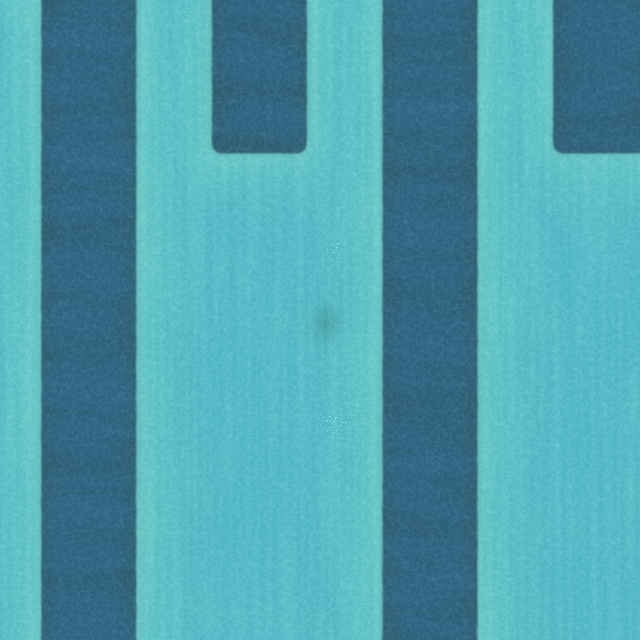
Write a WebGL 1 fragment shader that draws this pattern.

```glsl
precision highp float;

uniform vec2 u_resolution;

const float PERIOD = 0.5332;
const float BAR_HALF_WIDTH = 0.0740;
const float LONG_BAR_X = 0.1387;
const float SHORT_BAR_BOTTOM = 0.7604;
const float CORNER_RADIUS = 0.016;

const vec3 AQUA_CENTER = vec3(0.345, 0.735, 0.785);
const vec3 AQUA_EDGE = vec3(0.43, 0.80, 0.79);
const vec3 NAVY_GREEN = vec3(0.20, 0.40, 0.475);
const vec3 NAVY_BLUE = vec3(0.205, 0.41, 0.535);
const vec3 RIM = vec3(0.36, 0.63, 0.61);

vec2 hash2(vec2 p) {
  vec2 q = vec2(dot(p, vec2(127.1, 311.7)), dot(p, vec2(269.5, 183.3)));
  return fract(sin(q) * 43758.545);
}

// Distance to the nearest scattered point, centred near zero
float cellNoise(vec2 p) {
  vec2 cell = floor(p);
  vec2 local = fract(p);
  float nearest = 2.0;
  for (int j = -1; j <= 1; j++) {
    for (int i = -1; i <= 1; i++) {
      vec2 offset = vec2(float(i), float(j));
      nearest = min(nearest, length(offset + hash2(cell + offset) - local));
    }
  }
  return nearest - 0.47;
}

float layeredSines(vec2 p) {
  float sum = 0.0;
  float amplitude = 0.5;
  for (int i = 0; i < 4; i++) {
    sum += amplitude * sin(p.x + 1.7 * sin(p.y)) * cos(p.y - 0.8 * sin(p.x));
    p = mat2(1.6, 1.1, -1.1, 1.6) * p + 2.3;
    amplitude *= 0.6;
  }
  return sum;
}

float roundedBox(vec2 p, vec2 halfSize, float radius) {
  vec2 q = abs(p) - halfSize + radius;
  return length(max(q, 0.0)) + min(max(q.x, q.y), 0.0) - radius;
}

float repeatCentered(float x, float center, float period) {
  return mod(x - center + 0.5 * period, period) - 0.5 * period;
}

// Full-height bars alternate with bars hanging from the top
float barDistance(vec2 p) {
  float longX = repeatCentered(p.x, LONG_BAR_X, PERIOD);
  float shortX = repeatCentered(p.x, LONG_BAR_X + 0.5 * PERIOD, PERIOD);
  float longBar = abs(longX) - BAR_HALF_WIDTH;
  vec2 shortPos = vec2(shortX, p.y - SHORT_BAR_BOTTOM - 0.5);
  float shortBar = roundedBox(shortPos, vec2(BAR_HALF_WIDTH, 0.5), CORNER_RADIUS);
  return min(longBar, shortBar);
}

vec3 aquaGround(vec2 p, float dist, float grain) {
  float blotch = layeredSines(p * vec2(17.0, 13.0));
  float streak = cellNoise(vec2(p.x * 85.0, p.y * 3.0));
  float edge = exp(-max(dist, 0.0) / 0.05) + 0.14 * blotch;
  vec3 color = mix(AQUA_CENTER, AQUA_EDGE, clamp(edge, 0.0, 1.0));
  return color + vec3(1.0, 0.7, 0.6) * (0.05 * streak + 0.11 * grain);
}

vec3 navyInk(vec2 p, float dist, float grain) {
  float bands = layeredSines(p * vec2(7.0, 34.0));
  float inner = smoothstep(0.0, 0.035, -dist);
  vec3 color = mix(NAVY_GREEN, NAVY_BLUE, clamp(0.15 + 0.5 * inner + 0.55 * bands, 0.0, 1.0));
  return color + vec3(0.8, 0.9, 1.0) * (0.015 * bands + 0.11 * grain);
}

float softSpot(vec2 p, vec2 center, vec2 size) {
  vec2 q = (p - center) / size;
  return exp(-dot(q, q));
}

// A faint smudge and a few pale scuffs
vec3 addWear(vec3 color, vec2 p) {
  float smudge = softSpot(p, vec2(0.51, 0.495), vec2(0.02, 0.025));
  color -= smudge * vec3(0.05, 0.09, 0.11);
  float scuffArea = softSpot(p, vec2(0.525, 0.34), vec2(0.028, 0.025));
  scuffArea += 0.7 * softSpot(p, vec2(0.52, 0.61), vec2(0.02, 0.03));
  float flecks = smoothstep(-0.30, -0.42, cellNoise(p * 130.0 + 9.0));
  return color + 0.25 * scuffArea * flecks;
}

void main() {
  vec2 p = gl_FragCoord.xy / u_resolution;
  float pixel = 1.0 / min(u_resolution.x, u_resolution.y);
  float wobble = 0.0008 * layeredSines(p * 60.0);
  float dist = barDistance(p) + wobble;

  float grain = 0.6 * cellNoise(p * 210.0) + 0.4 * cellNoise(p * 95.0 + 31.0);
  vec3 ground = addWear(aquaGround(p, dist, grain), p);
  ground = mix(ground, RIM, 0.55 * exp(-max(dist, 0.0) / 0.004));

  float softness = max(0.0028, pixel);
  float ink = 1.0 - smoothstep(-softness, softness, dist);
  gl_FragColor = vec4(mix(ground, navyInk(p, dist, grain), ink), 1.0);
}
```
